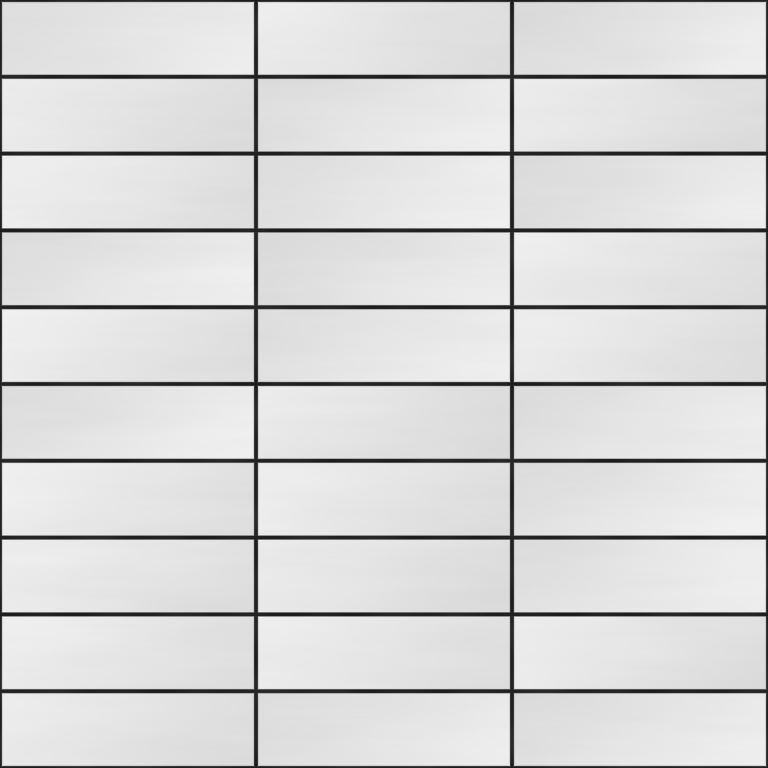
Reproduce this texture procedurally as a Shadertoy shader.

```glsl
// Stacked brushed pale wall tiles, 3 across and 10 down, with thin dark joints.

#define TILES vec2(3.0, 10.0)     // whole repeats across and down
#define JOINT_HALF 0.0026         // half width of a joint
#define JOINT_SOFT 0.0012         // softness of the tile edge
#define LIGHT 0.932               // bright end of a tile
#define SHADE 0.860               // dim end of a tile
#define FLIP_SHARE 0.45           // share of tiles that dim to the right
#define BRUSH 0.030               // strength of the brushed streaks
#define JOINT_COLOR vec3(0.125, 0.130, 0.127)

const float TAU = 6.2831853;

float hash(vec2 p) {
    vec3 q = fract(p.xyx * vec3(0.1031, 0.1030, 0.0973));
    q += dot(q, q.yzx + 33.33);
    return fract((q.x + q.y) * q.z);
}

float valueNoise(vec2 p) {
    vec2 i = floor(p), f = fract(p);
    f = f * f * (3.0 - 2.0 * f);
    float low = mix(hash(i), hash(i + vec2(1, 0)), f.x);
    float high = mix(hash(i + vec2(0, 1)), hash(i + vec2(1, 1)), f.x);
    return mix(low, high, f.y);
}

// Horizontal streaks: each octave is finer, and stretched along x.
float brushed(vec2 local, vec2 seed) {
    vec2 frequency = vec2(2.0, 3.0);
    float sum = 0.0, weight = 0.5;
    for (int i = 0; i < 4; i++) {
        sum += weight * (valueNoise(local * frequency + seed) - 0.5);
        frequency *= vec2(1.6, 2.3);
        seed += 17.3;
        weight *= 0.6;
    }
    return sum;
}

void mainImage(out vec4 fragColor, in vec2 fragCoord) {
    vec2 uv = fragCoord / iResolution.xy;
    vec2 cell = mod(floor(uv * TILES), TILES);
    vec2 local = fract(uv * TILES);

    // Diagonal sheen, reversed on some tiles and varied on each
    float sweep = 0.75 * local.x + 0.25 * (1.0 - local.y);
    float flip = step(hash(cell + 7.0), FLIP_SHARE);
    sweep = mix(1.0 - sweep, sweep, flip);
    float tone = mix(LIGHT, SHADE, smoothstep(-0.1, 1.1, sweep));
    tone += 0.014 * (hash(cell + 31.0) - 0.5);

    // Brushed surface, seeded per tile
    vec2 seed = 90.0 * vec2(hash(cell + 3.0), hash(cell + 53.0));
    tone += BRUSH * brushed(local, seed);

    // Joints, centred on the cell borders
    vec2 border = min(local, 1.0 - local) / TILES;
    float edge = min(border.x, border.y);
    float soft = max(JOINT_SOFT, 0.5 / iResolution.y);
    float face = smoothstep(JOINT_HALF - soft, JOINT_HALF + soft, edge);
    float mottle = sin(TAU * (7.0 * uv.x + 3.0 * uv.y)) * sin(TAU * (11.0 * uv.y - 4.0 * uv.x));
    vec3 joint = JOINT_COLOR + 0.025 * mottle;

    fragColor = vec4(mix(joint, vec3(tone), face), 1.0);
}
```
